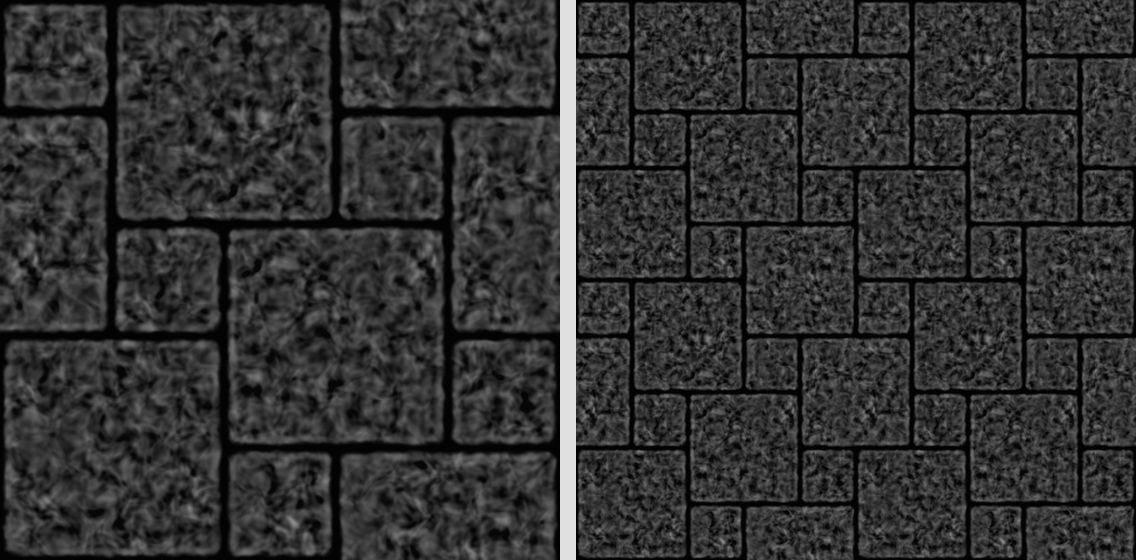
Left: one tile. Right: repeated 2 by 2.
This texture is drawn by a Shadertoy shader. Its source:

```glsl
// Dark grey stone paving of large and small square slabs in a pinwheel layout, with pitted faces and black joints.

const float CELLS = 5.0; // small-slab widths across the canvas

vec2 hash2(vec2 p) {
    vec3 q = fract(p.xyx * vec3(0.1031, 0.1030, 0.0973));
    q += dot(q, q.yzx + 33.33);
    return fract((q.xx + q.yz) * q.zy);
}

vec2 gradientAt(vec2 corner, float period) {
    float angle = 6.28318 * hash2(mod(corner, period) + period * 1.7).x;
    return vec2(cos(angle), sin(angle));
}

// Gradient noise that wraps over the unit square
float noise(vec2 uv, float period) {
    vec2 p = uv * period, i = floor(p), f = p - i;
    vec2 s = f * f * f * (f * (f * 6.0 - 15.0) + 10.0);
    vec2 e = vec2(0.0, 1.0);
    float a = dot(gradientAt(i, period), f);
    float b = dot(gradientAt(i + e.yx, period), f - e.yx);
    float c = dot(gradientAt(i + e.xy, period), f - e.xy);
    float d = dot(gradientAt(i + e.yy, period), f - e.yy);
    return mix(mix(a, b, s.x), mix(c, d, s.x), s.y);
}

float roundedBox(vec2 p, float halfSize, float radius) {
    vec2 q = abs(p) - halfSize + radius;
    return length(max(q, 0.0)) + min(max(q.x, q.y), 0.0) - radius;
}

// Signed distance to the slab under p, in cells; slabId is its wrapped corner
float slabDistance(vec2 p, out vec2 slabId) {
    vec2 cell = floor(p);
    float k = mod(cell.x + 3.0 * cell.y + 3.0, 5.0); // 0: small slab, 1 to 4: quarters of a large one
    bool isSmall = k < 0.5;
    vec2 offset = isSmall ? vec2(0.0) : vec2(mod(k - 1.0, 2.0), k < 2.5 ? 1.0 : 0.0);
    float size = isSmall ? 1.0 : 2.0;
    vec2 corner = cell - offset;
    slabId = mod(corner, CELLS);
    return roundedBox(p - corner - 0.5 * size, 0.5 * size - 0.034, 0.085);
}

// Rough stone relief, centred on zero
float stoneRelief(vec2 uv) {
    vec2 warp = vec2(noise(uv, 19.0), noise(uv + 0.37, 19.0));
    vec2 q = uv + 0.012 * warp;
    float grain = 0.62 * noise(q, 31.0) + 0.62 * noise(q + 0.21, 53.0) + 0.34 * noise(q + 0.63, 97.0);
    float patchiness = 1.0 + 0.8 * noise(uv + 0.5, 9.0);
    float vein = 1.0 - smoothstep(0.0, 0.09, abs(noise(q + 0.11, 15.0)));
    float pit = smoothstep(0.22, 0.5, noise(q + 0.83, 37.0));
    return grain * patchiness * 0.36 + 0.035 * vein - 0.13 * pit;
}

void mainImage(out vec4 fragColor, in vec2 fragCoord) {
    vec2 uv = fragCoord / iResolution.xy;
    vec2 slabId;
    float d = slabDistance(uv * CELLS, slabId);

    // Worn, wavering edges
    d += 0.022 * noise(uv, 23.0) + 0.018 * noise(uv + 0.4, 47.0);

    // Each slab takes its own piece of the relief
    vec2 slabRandom = hash2(slabId + 7.0);
    float relief = stoneRelief(uv + slabRandom);
    float shade = 0.203 + 0.015 * (slabRandom.x - 0.5) + relief;

    // Pale rim just inside each edge
    float rim = exp(-pow((d + 0.048) / 0.03, 2.0));
    shade += rim * (0.085 + 0.12 * noise(uv + 0.7, 29.0) - 0.4 * relief);
    shade = clamp(shade, 0.025, 0.55);

    // Black joints
    float face = 1.0 - smoothstep(-0.03, 0.016, d);
    fragColor = vec4(vec3(mix(0.012, shade, face)), 1.0);
}
```
